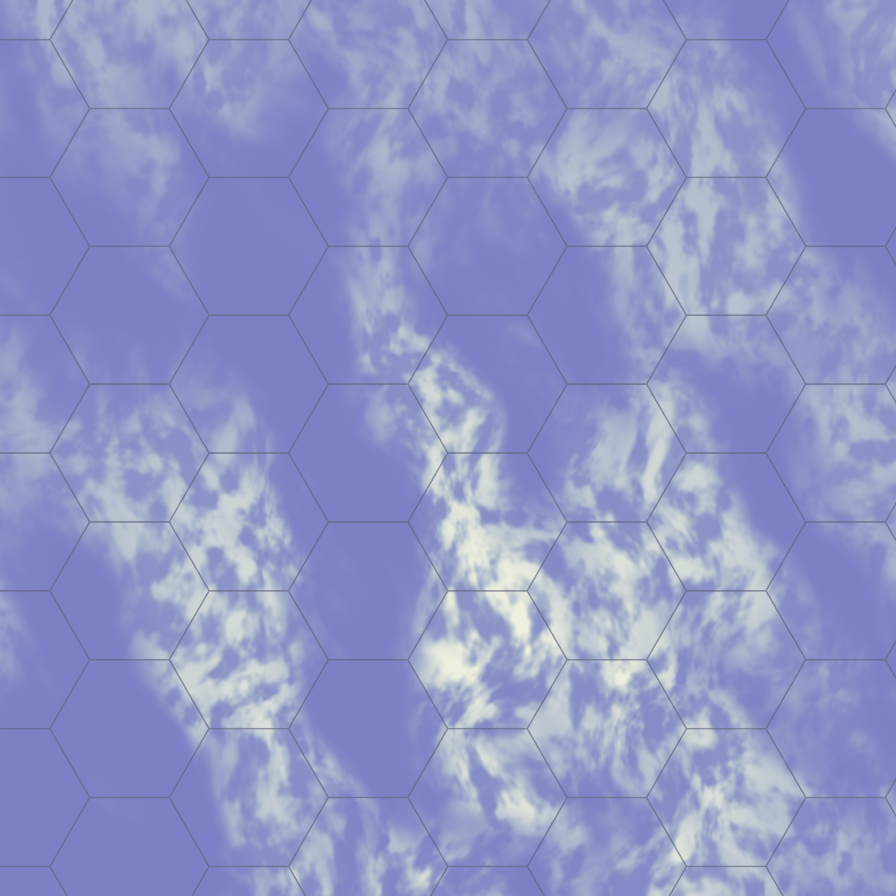
This pattern is drawn by a Shadertoy shader. Its source:

```glsl
// Flat-topped hexagon tiles outlined in thin grey over mottled periwinkle and cream stone.

const float PITCH = 0.1538;               // flat-to-flat height of a tile
const vec2 ANCHOR = vec2(0.1445, 0.802);  // centre of one tile
const float LINE_HALF = 0.0009;
const float LINE_ALPHA = 0.62;
const vec3 LINE_COLOR = vec3(0.38, 0.39, 0.49);

const vec3 BLUE = vec3(0.455, 0.475, 0.765);
const vec3 MIST = vec3(0.685, 0.735, 0.805);
const vec3 CREAM = vec3(0.93, 0.94, 0.87);

const vec2 STREAK_DIR = vec2(0.47, -0.883);
const vec2 STREAK_FREQ = vec2(9.0, 3.6);  // across, along
const vec2 MOTTLE_FREQ = vec2(54.0, 40.0);
const vec2 GLOW_CENTER = vec2(0.53, 0.10);
const vec2 GLOW_RADIUS = vec2(0.36, 0.52);
const float TILE_VARIATION = 0.07;

float hash(vec2 p) {
    vec3 q = fract(p.xyx * vec3(0.1031, 0.1030, 0.0973));
    q += dot(q, q.yzx + 33.33);
    return fract((q.x + q.y) * q.z);
}

float noise(vec2 p) {
    vec2 i = floor(p), f = fract(p);
    f = f * f * (3.0 - 2.0 * f);
    return mix(mix(hash(i), hash(i + vec2(1, 0)), f.x),
               mix(hash(i + vec2(0, 1)), hash(i + vec2(1, 1)), f.x), f.y);
}

float fbm(vec2 p, int octaves) {
    float sum = 0.0, total = 0.0, amp = 1.0;
    for (int i = 0; i < octaves; i++) {
        sum += amp * noise(p);
        total += amp;
        p = mat2(1.6, 1.2, -1.2, 1.6) * p + 17.3;
        amp *= 0.5;
    }
    return sum / total;
}

// Offset from the nearest tile centre
vec2 hexOffset(vec2 p) {
    vec2 s = PITCH * vec2(sqrt(3.0), 1.0);
    vec2 a = mod(p, s) - 0.5 * s;
    vec2 b = mod(p - 0.5 * s, s) - 0.5 * s;
    return dot(a, a) < dot(b, b) ? a : b;
}

// Distance inward from the tile border
float hexEdge(vec2 q) {
    q = abs(q);
    return 0.5 * PITCH - max(q.y, dot(q, vec2(0.5 * sqrt(3.0), 0.5)));
}

// Lightness of the stone, 0 blue to 1 cream
float stoneTone(vec2 uv, float tileShift) {
    vec2 warp = vec2(noise(uv * 11.0 + 5.0), noise(uv * 11.0 + 41.0)) - 0.5;
    vec2 p = uv + 0.035 * warp;
    vec2 across = vec2(-STREAK_DIR.y, STREAK_DIR.x);
    vec2 streakPos = vec2(dot(p, across), dot(p, STREAK_DIR)) * STREAK_FREQ;
    float streak = fbm(streakPos + 23.0, 4) + tileShift;
    float mottle = fbm(p * MOTTLE_FREQ + 60.0, 3);
    vec2 g = (uv - GLOW_CENTER) / GLOW_RADIUS;
    float glow = exp(-dot(g, g));

    float drift = smoothstep(0.29, 0.70, streak + 0.10 * (glow - 0.3));
    float speckle = smoothstep(0.27, 0.75, mottle);
    return 0.06 + drift * (0.13 + speckle * (0.26 + 0.72 * glow));
}

void mainImage(out vec4 fragColor, in vec2 fragCoord) {
    vec2 uv = fragCoord / iResolution.y;
    float pixel = 1.0 / iResolution.y;

    // Tile lookup
    vec2 p = uv - ANCHOR;
    vec2 q = hexOffset(p);
    vec2 id = round((p - q) / (0.5 * PITCH * vec2(sqrt(3.0), 1.0)));
    float tileShift = TILE_VARIATION * (hash(id + 50.0) - 0.5);

    // Stone
    float tone = clamp(stoneTone(uv, tileShift), 0.0, 1.0);
    vec3 color = mix(BLUE, MIST, min(2.0 * tone, 1.0));
    color = mix(color, CREAM, max(2.0 * tone - 1.0, 0.0));

    // Outline
    float line = 1.0 - smoothstep(LINE_HALF - 0.5 * pixel, LINE_HALF + 0.5 * pixel, hexEdge(q));
    color = mix(color, LINE_COLOR, LINE_ALPHA * line);

    fragColor = vec4(color, 1.0);
}
```
